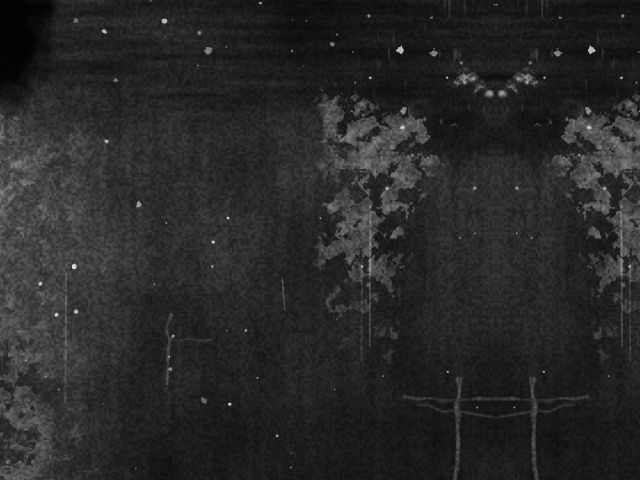
Give the GLSL for this texture, as a Shadertoy shader.

```glsl
// Worn black metal: a sooty top band, grey haze and flaking paint, folded at a mirror axis.
// Broad tones come from soft masks; layered value noise adds flakes, streaks and grain.
// Scratches are noisy segments, and the pale specks are scattered on jittered grids.
#define MIRROR_AXIS 1.033
#define BASE_TONE 0.088
#define HAZE_TONE 0.105
#define FLAKE_TONE 0.33
#define FLAKE_SCALE 42.0
#define GRAIN_SCALE 210.0
#define GRAIN_DEPTH 0.55
#define SCRATCH_TONE 0.22
#define SPECK_TONE 0.65

float hash(vec2 p) {
    vec3 q = fract(p.xyx * 0.1031);
    q += dot(q, q.yzx + 33.33);
    return fract((q.x + q.y) * q.z);
}

float noise(vec2 p) {
    vec2 i = floor(p), f = fract(p);
    f = f * f * (3.0 - 2.0 * f);
    vec2 e = vec2(1.0, 0.0);
    return mix(mix(hash(i), hash(i + e.xy), f.x),
               mix(hash(i + e.yx), hash(i + e.xx), f.x), f.y);
}

float fbm(vec2 p) {
    float sum = 0.0, amp = 0.533;
    for (int i = 0; i < 4; i++) {
        sum += amp * noise(p);
        p = mat2(1.6, 1.2, -1.2, 1.6) * p + 17.3;
        amp *= 0.5;
    }
    return sum;
}

// Axis-aligned noise, for streaks
float streak(vec2 p) {
    return 0.65 * noise(p) + 0.35 * noise(p * 2.1 + 9.7);
}

float band(float x, float lo, float hi, float soft) {
    return smoothstep(lo - soft, lo + soft, x) * (1.0 - smoothstep(hi - soft, hi + soft, x));
}

float scratch(vec2 p, vec2 a, vec2 b, float width) {
    vec2 d = b - a;
    float t = clamp(dot(p - a, d) / dot(d, d), 0.0, 1.0);
    float dist = length(p - a - d * t);
    return 1.0 - smoothstep(width * 0.3, width + 0.7 / iResolution.y, dist);
}

// One ragged dot in some of the cells
float specks(vec2 p, float cells, float density) {
    vec2 id = floor(p * cells);
    vec2 jitter = 0.3 + 0.4 * vec2(hash(id + 3.1), hash(id + 7.7));
    float size = mix(0.04, 0.15, pow(hash(id + 21.0), 3.0)) / cells;
    float dist = length(fract(p * cells) - jitter) / cells;
    dist += size * 0.9 * (noise(p * 190.0) - 0.5);
    float soft = 0.8 / iResolution.y;
    float dot1 = 1.0 - smoothstep(size - soft, size + soft, dist);
    return dot1 * step(hash(id + 41.0), density) * (0.4 + 0.6 * hash(id + 55.0));
}

void mainImage(out vec4 fragColor, in vec2 fragCoord) {
    vec2 p = fragCoord / iResolution.y;
    p.x = MIRROR_AXIS - abs(p.x - MIRROR_AXIS);
    vec2 ragged = p + 0.16 * (vec2(fbm(p * 11.0), fbm(p * 11.0 + 31.0)) - 0.5);
    float cloud = fbm(p * 6.0 + 4.0);
    float fine = fbm(p * 55.0);
    float across = streak(p * vec2(5.0, 75.0));
    float down = streak(p * vec2(75.0, 5.0));

    // Broad light and dark areas
    float soot = smoothstep(0.71, 0.82, ragged.y + 0.05 * (across - 0.5));
    float corner = (1.0 - smoothstep(0.03, 0.11, ragged.x)) * smoothstep(0.76, 0.84, ragged.y);
    vec2 h = (p - vec2(0.36, 0.60)) * vec2(2.5, 2.3);
    float haze = exp(-dot(h, h));
    vec2 g = (p - vec2(0.98, 0.60)) * vec2(5.5, 3.2);
    haze = max(haze, 0.75 * exp(-dot(g, g)));
    float tone = BASE_TONE + HAZE_TONE * haze * (1.0 - 0.55 * soot);
    tone += 0.035 * smoothstep(0.5, 0.0, p.x);
    tone *= 0.55 + 0.9 * cloud;
    tone *= mix(0.85 + 0.3 * down, 0.55 + 0.85 * across, soot);
    tone *= 1.0 - 0.45 * band(ragged.x, 0.91, 1.0, 0.03) * band(ragged.y, 0.66, 0.80, 0.04);

    // Flaking paint: left edge and the folded panel
    float left = (1.0 - smoothstep(0.02, 0.31, ragged.x)) * (1.0 - soot);
    left *= 0.75 + 0.35 * band(p.y, 0.52, 0.74, 0.12);
    float slope = mix(0.82, 0.94, smoothstep(0.3, 0.75, p.y));
    float panel = band(ragged.x, 0.67, slope, 0.035) * (1.0 - smoothstep(0.76, 0.84, ragged.y));
    panel *= smoothstep(0.08, 0.68, p.y);
    float wear = max(left, panel);
    float field = fbm(p * FLAKE_SCALE + 2.0 * fine) + 0.16 * (down - 0.5);
    float limit = mix(0.70, 0.45, wear);
    float flake = smoothstep(limit - 0.05, limit + 0.07, field);
    float paint = FLAKE_TONE * (0.5 + 0.55 * wear) * (0.65 + 0.7 * fine);
    tone += 0.07 * left * (0.5 + cloud);
    tone = mix(tone, max(tone, paint), flake * smoothstep(0.02, 0.35, wear));

    // Scratches and cracks
    vec2 bent = p + 0.014 * (vec2(noise(p * 38.0), noise(p * 38.0 + 60.0)) - 0.5);
    float marks = scratch(bent, vec2(0.950, 0.0), vec2(0.958, 0.21), 0.005);
    marks = max(marks, 0.7 * scratch(bent, vec2(0.84, 0.168), vec2(1.033, 0.165), 0.004));
    marks = max(marks, 0.5 * scratch(bent, vec2(0.87, 0.155), vec2(1.033, 0.125), 0.003));
    marks = max(marks, 0.7 * scratch(bent, vec2(0.345, 0.20), vec2(0.350, 0.34), 0.004));
    marks = max(marks, 0.4 * scratch(bent, vec2(0.350, 0.295), vec2(0.44, 0.288), 0.003));
    marks = max(marks, 0.7 * scratch(p, vec2(0.770, 0.28), vec2(0.772, 0.57), 0.002));
    marks = max(marks, 0.5 * scratch(p, vec2(0.753, 0.25), vec2(0.754, 0.46), 0.002));
    marks = max(marks, 0.9 * scratch(p, vec2(0.593, 0.355), vec2(0.588, 0.42), 0.0015));
    marks = max(marks, 0.5 * scratch(p, vec2(0.136, 0.16), vec2(0.138, 0.43), 0.002));
    tone += SCRATCH_TONE * marks * (0.25 + 1.1 * fine);
    float smear = scratch(bent, vec2(0.95, 0.845), vec2(1.033, 0.805), 0.022);
    tone += 0.5 * smear * smoothstep(0.38, 0.75, fine);

    // Short vertical drips in the soot, then grain and specks
    float drip = smoothstep(0.70, 0.92, streak(p * vec2(95.0, 17.0) + 5.0));
    tone += 0.12 * drip * soot * smoothstep(0.6, 0.85, p.x);
    tone *= 1.0 - 0.9 * corner;
    tone *= 1.0 + GRAIN_DEPTH * (noise(p * GRAIN_SCALE) - 0.5);
    float busy = 0.05 + 0.20 * soot * smoothstep(0.3, 0.9, p.x);
    float dots = max(specks(p, 15.0, busy), specks(p + 3.7, 31.0, busy * 0.8));
    tone += SPECK_TONE * dots;
    fragColor = vec4(vec3(clamp(tone, 0.0, 1.0)), 1.0);
}
```
